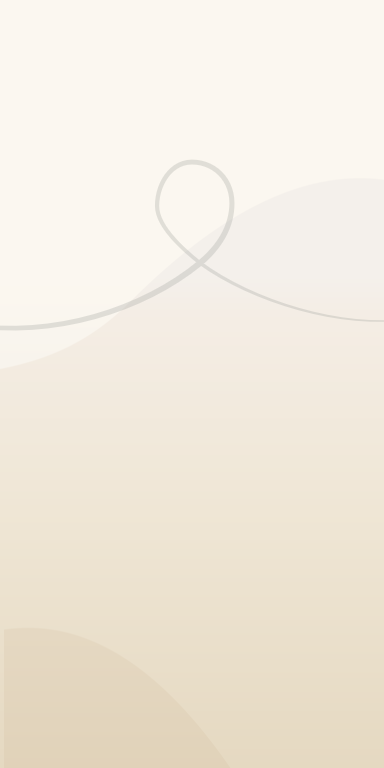
Write a Shadertoy shader that draws this background.

```glsl
const vec3 CREAM      = vec3(0.986, 0.970, 0.940);
const vec3 CREAM_LOW  = vec3(0.973, 0.957, 0.929);
const vec3 HILL_TOP   = vec3(0.957, 0.941, 0.922);
const vec3 HILL_BLUSH = vec3(0.957, 0.929, 0.894);
const vec3 HILL_SAND  = vec3(0.937, 0.902, 0.835);
const vec3 HILL_BASE  = vec3(0.898, 0.849, 0.757);
const vec3 DUNE_TINT  = vec3(0.780, 0.680, 0.550);
const vec3 RIBBON     = vec3(0.630, 0.640, 0.620);
const float DUNE_ALPHA   = 0.15;
const float RIBBON_ALPHA = 0.30;
const float DUNE_LEFT    = 0.0104;
const int CURVES = 6;
const int STEPS  = 14;

// Chained cubic curves: each one shares its end point with the next
const vec2 PATH[19] = vec2[](
    vec2(0.000, 1.146), vec2(0.195, 1.138), vec2(0.391, 1.208),
    vec2(0.521, 1.315), vec2(0.583, 1.367), vec2(0.604, 1.422),
    vec2(0.604, 1.471), vec2(0.604, 1.534), vec2(0.557, 1.578),
    vec2(0.500, 1.578), vec2(0.443, 1.578), vec2(0.409, 1.518),
    vec2(0.409, 1.464), vec2(0.409, 1.414), vec2(0.466, 1.359),
    vec2(0.521, 1.315), vec2(0.638, 1.229), vec2(0.833, 1.161),
    vec2(1.000, 1.164));
const float HALF_WIDTH[7] = float[](
    0.0060, 0.0078, 0.0066, 0.0064, 0.0055, 0.0047, 0.0020);

// Height at x of a cubic through two points with given slopes
float hermite(float x, vec2 a, float slopeA, vec2 b, float slopeB) {
    float h = b.x - a.x;
    float t = (x - a.x) / h;
    float s = t * t * (3.0 - 2.0 * t);
    float u = 1.0 - t;
    return mix(a.y, b.y, s) + h * t * u * (slopeA * u - slopeB * t);
}

float hillHeight(float x) {
    vec2 bend = vec2(0.34, 1.215);
    return x < bend.x
        ? hermite(x, vec2(0.0, 1.039), 0.2, bend, 1.0)
        : hermite(x, bend, 1.0, vec2(0.9375, 1.536), 0.0);
}

float duneHeight(float x) {
    return hermite(x, vec2(0.073, 0.365), 0.0, vec2(0.60, 0.0), -1.45);
}

vec2 bezier(vec2 a, vec2 b, vec2 c, vec2 d, float t) {
    float u = 1.0 - t;
    return u * u * u * a + 3.0 * u * t * (u * b + t * c) + t * t * t * d;
}

// Signed distance to the tapering ribbon
float ribbonDistance(vec2 p) {
    float nearest = 10.0;
    for (int i = 0; i < CURVES; i++) {
        int k = 3 * i;
        vec2 a = PATH[k];
        for (int j = 1; j <= STEPS; j++) {
            float t = float(j) / float(STEPS);
            vec2 b = bezier(PATH[k], PATH[k + 1], PATH[k + 2], PATH[k + 3], t);
            vec2 ab = b - a;
            float h = clamp(dot(p - a, ab) / dot(ab, ab), 0.0, 1.0);
            float along = t + (h - 1.0) / float(STEPS);
            float radius = mix(HALF_WIDTH[i], HALF_WIDTH[i + 1], along);
            nearest = min(nearest, length(p - a - h * ab) - radius);
            a = b;
        }
    }
    return nearest;
}

vec3 hillColor(float y) {
    vec3 color = mix(HILL_BASE, HILL_SAND, clamp(y / 0.667, 0.0, 1.0));
    color = mix(color, HILL_BLUSH, clamp((y - 0.667) / 0.483, 0.0, 1.0));
    return mix(color, HILL_TOP, smoothstep(1.15, 1.30, y));
}

void mainImage(out vec4 fragColor, in vec2 fragCoord) {
    vec2 p = fragCoord / iResolution.xy * vec2(1.0, 2.0);
    float pixel = 2.0 / iResolution.y;

    // Sky and large hill
    vec3 color = mix(CREAM_LOW, CREAM, smoothstep(1.02, 1.30, p.y));
    float hill = smoothstep(-pixel, pixel, hillHeight(p.x) - p.y);
    color = mix(color, hillColor(p.y), hill);

    // Corner dune
    float dune = smoothstep(-pixel, pixel, duneHeight(p.x) - p.y);
    dune *= smoothstep(-0.5 * pixel, 0.5 * pixel, p.x - DUNE_LEFT);
    dune *= step(p.x, 0.65);
    color = mix(color, DUNE_TINT, DUNE_ALPHA * dune);

    // Looped ribbon
    float ribbon = clamp(0.5 - ribbonDistance(p) / pixel, 0.0, 1.0);
    color = mix(color, RIBBON, RIBBON_ALPHA * ribbon);

    fragColor = vec4(color, 1.0);
}
```
